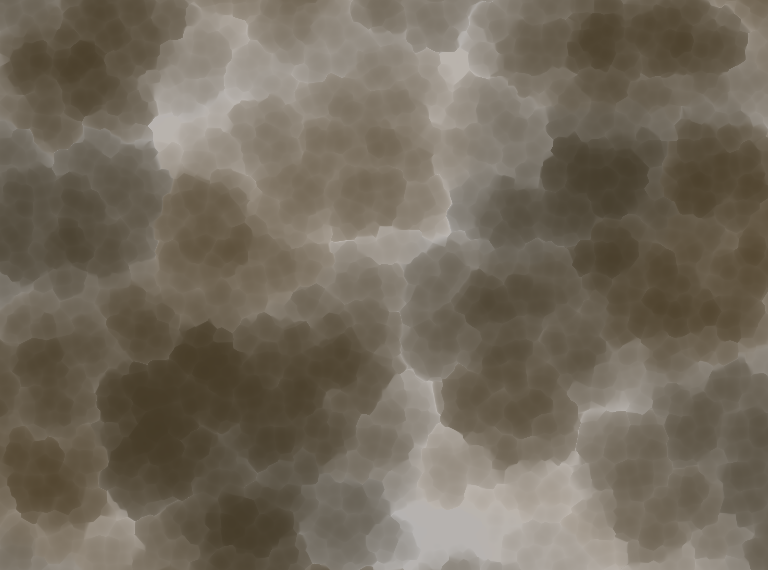
Reproduce this texture procedurally as a Shadertoy shader.

```glsl
// Murky smoke: brown billows with scalloped rims between pale grey wisps.
// Soft cellular noise is layered from fine to coarse; each layer pulls the next
// one toward its cell centres, and slow sine waves set the broad light and dark.

#define OCTAVES 5
#define FINEST_SCALE 46.0   // cells per canvas height in the finest layer
#define LACUNARITY 1.97     // scale ratio between layers
#define PERSISTENCE 0.55    // weight ratio between layers
#define ROUNDNESS 24.0      // crispness of the borders between puffs
#define PULL 0.38           // depth of the scalloped rims
#define BASE_TONE 0.43
#define BILLOW_MEAN 0.22
#define BILLOW_CONTRAST 1.75
#define DRIFT_CONTRAST 0.13
#define DARK_SMOKE vec3(0.27, 0.225, 0.145)
#define PALE_SMOKE vec3(0.72, 0.70, 0.68)

vec2 hash2(vec2 cell) {
    vec3 h = fract(cell.xyx * vec3(0.1031, 0.1030, 0.0973));
    h += dot(h, h.yzx + 33.33);
    return fract((h.xx + h.yz) * h.zy);
}

// Soft cellular noise: xy points to the blended centre, z is squared distance.
vec3 softCells(vec2 p) {
    vec2 cell = floor(p);
    vec2 local = p - cell;
    vec2 towardCentre = vec2(0.0);
    float total = 0.0;
    for (int y = -1; y <= 1; y++) {
        for (int x = -1; x <= 1; x++) {
            vec2 neighbour = vec2(x, y);
            vec2 offset = neighbour + hash2(cell + neighbour) - local;
            float weight = exp(-ROUNDNESS * dot(offset, offset));
            towardCentre += weight * offset;
            total += weight;
        }
    }
    total = max(total, 1e-20);
    return vec3(towardCentre / total, -log(total) / ROUNDNESS);
}

// Layered puffs: dark in the middle of each cell, pale along the borders.
// The warped position is handed back through p.
float billows(inout vec2 p) {
    float scale = FINEST_SCALE;
    float weight = pow(PERSISTENCE, float(OCTAVES - 1));
    float sum = 0.0;
    float total = 0.0;
    for (int i = 0; i < OCTAVES; i++) {
        vec3 puff = softCells(p * scale + 17.3 * float(i + 1));
        sum += weight * puff.z;
        total += weight;
        p += PULL * puff.xy / scale;
        scale /= LACUNARITY;
        weight /= PERSISTENCE;
    }
    return sum / total;
}

// Broad banks of dark and light smoke.
float drift(vec2 p) {
    p += 0.05 * sin(p.yx * 7.0 + vec2(0.4, 2.1));
    return -cos(5.0 * p.x + 2.3 * p.y - 1.6) - cos(3.1 * p.x - 6.0 * p.y);
}

void mainImage(out vec4 fragColor, in vec2 fragCoord) {
    vec2 p = fragCoord / iResolution.y;

    // Tone from puffs and banks, with a soft floor in the darkest smoke
    float puffs = billows(p);
    float tone = BASE_TONE + BILLOW_CONTRAST * (puffs - BILLOW_MEAN)
               + DRIFT_CONTRAST * drift(p);
    tone = 0.5 * (tone + sqrt(tone * tone + 0.01));

    // Colour ramp with a slow shift between warm and cool grey
    vec3 colour = mix(DARK_SMOKE, PALE_SMOKE, min(tone, 1.0));
    float warmth = sin(7.0 * p.x + 2.0 * sin(4.0 * p.y)) * sin(6.0 * p.y + 1.0);
    colour += 0.012 * warmth * vec3(1.0, 0.1, -1.0);

    fragColor = vec4(colour, 1.0);
}
```
